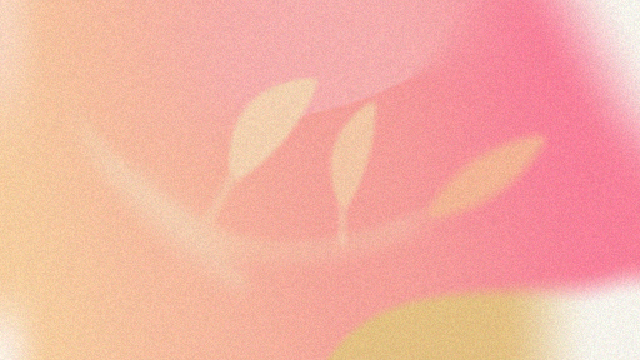
A Shadertoy shader for this background:

```glsl
// Soft grainy peach-to-pink gradient with a blurred leafy sprig and pale corner glows.

float hash(vec2 cell) {
    vec3 q = fract(vec3(cell.xyx) * vec3(0.1031, 0.1030, 0.0973));
    q += dot(q, q.yzx + 33.33);
    return fract((q.x + q.y) * q.z);
}

// Coverage of a leaf from base to tip; bend shifts its belly to the left.
float leaf(vec2 p, vec2 base, vec2 tip, float width, float bend, float blur) {
    float len = distance(base, tip);
    vec2 axis = (tip - base) / len;
    vec2 q = p - base;
    float along = dot(q, axis) / len;
    float belly = 4.0 * along * (1.0 - along);
    float side = dot(q, vec2(-axis.y, axis.x)) - bend * belly;
    float edge = abs(side) - width * belly;
    return (1.0 - smoothstep(-blur, blur, edge))
        * smoothstep(-0.03, 0.12, along) * smoothstep(1.03, 0.9, along);
}

// Coverage of a soft straight stalk.
float stalk(vec2 p, vec2 a, vec2 b, float width) {
    vec2 ab = b - a;
    float t = clamp(dot(p - a, ab) / dot(ab, ab), 0.0, 1.0);
    return smoothstep(width, 0.0, distance(p, a + ab * t));
}

vec3 backdrop(vec2 p) {
    vec3 gold = vec3(0.96, 0.80, 0.62);
    vec3 peach = vec3(0.96, 0.73, 0.62);
    vec3 coral = vec3(0.955, 0.63, 0.60);
    vec3 pink = vec3(0.97, 0.50, 0.60);
    float sweep = p.x + 0.25 * (p.y - 0.5);
    vec3 col = mix(gold, peach, smoothstep(-0.05, 0.45, sweep));
    col = mix(col, coral, smoothstep(0.35, 1.0, sweep));
    col = mix(col, pink, smoothstep(0.95, 1.65, sweep));

    // Large rose disc, crisp only along part of its lower rim
    float rimBlur = 0.006 + 0.25 * smoothstep(0.82, 0.4, p.x)
                  + 0.2 * smoothstep(1.12, 1.4, p.x);
    float disc = smoothstep(rimBlur, -rimBlur, distance(p, vec2(0.648, 1.724)) - 1.062);
    float discFade = smoothstep(0.2, 0.8, p.x) * smoothstep(1.65, 1.05, p.x);
    col = mix(col, vec3(0.96, 0.69, 0.69), 0.85 * disc * discFade);

    // Pale left edge and bottom left corner
    float leftEdge = smoothstep(0.14, 0.0, p.x);
    col = mix(col, vec3(0.97, 0.85, 0.78), 0.75 * leftEdge * smoothstep(0.5, 0.9, p.y));
    col = mix(col, vec3(0.98, 0.93, 0.88), leftEdge * smoothstep(0.25, 0.0, p.y));
    return col;
}

vec3 addSprig(vec3 col, vec2 p) {
    vec3 cream = vec3(0.95, 0.82, 0.69);

    // Curved main stem, wide and hazy on the left
    float dx = p.x - 0.787;
    float k = dx < 0.0 ? 1.08 : 0.6;
    float off = (p.y - 0.315 - k * dx * dx) / sqrt(1.0 + 4.0 * k * k * dx * dx);
    float haze = smoothstep(0.035, -0.005, off) * smoothstep(-0.085, -0.01, off);
    float ends = smoothstep(0.16, 0.28, p.x) * smoothstep(1.28, 1.1, p.x);
    col = mix(col, cream, haze * ends * mix(0.6, 0.32, smoothstep(0.45, 0.8, p.x)));

    // Out of focus leaf under the stem
    float blurred = leaf(p, vec2(0.27, 0.58), vec2(0.70, 0.18), 0.05, 0.0, 0.055);
    col = mix(col, vec3(0.95, 0.81, 0.70), 0.7 * blurred);

    // Stalks and upright leaves
    float stalks = max(stalk(p, vec2(0.648, 0.51), vec2(0.58, 0.39), 0.03),
                       stalk(p, vec2(0.954, 0.45), vec2(0.95, 0.33), 0.022));
    float tall = leaf(p, vec2(0.640, 0.485), vec2(0.890, 0.787), 0.070, 0.035, 0.012);
    float slim = leaf(p, vec2(0.953, 0.405), vec2(1.044, 0.728), 0.050, 0.025, 0.012);
    float right = leaf(p, vec2(1.175, 0.39), vec2(1.525, 0.628), 0.056, 0.0, 0.025);
    col = mix(col, cream, 0.5 * stalks * (1.0 - max(tall, slim)));
    col = mix(col, vec3(0.95, 0.82, 0.69), 0.95 * tall);
    col = mix(col, vec3(0.95, 0.78, 0.65), 0.95 * slim);
    return mix(col, vec3(0.95, 0.72, 0.58), 0.9 * right);
}

void mainImage(out vec4 fragColor, in vec2 fragCoord) {
    vec2 p = fragCoord / iResolution.y;
    vec3 white = vec3(0.96, 0.95, 0.92);
    vec3 col = addSprig(backdrop(p), p);

    // White glow in the upper right
    float glow = dot(p - vec2(1.447, 1.0), vec2(0.88, 0.48));
    col = mix(col, white, smoothstep(-0.02, 0.25, glow) * smoothstep(0.35, 0.75, p.y));

    // Golden mound fading to white on the right
    float crest = 0.197 - 0.174 * exp((0.926 - p.x) / 0.139)
                + 0.03 * smoothstep(1.6, 1.778, p.x);
    float crestBlur = mix(0.022, 0.055, smoothstep(1.2, 1.7, p.x));
    vec3 mound = mix(vec3(0.89, 0.75, 0.51), white, smoothstep(1.38, 1.66, p.x));
    col = mix(col, mound, smoothstep(crestBlur, -crestBlur, p.y - crest));

    // Fine tinted grain
    vec2 cell = floor(p * 288.0);
    vec3 grain = vec3(hash(cell), hash(cell + 57.0), hash(cell + 113.0)) - 0.5;
    col += 0.05 * grain + 0.05 * (hash(cell + 211.0) - 0.5);
    fragColor = vec4(clamp(col, 0.0, 1.0), 1.0);
}
```
